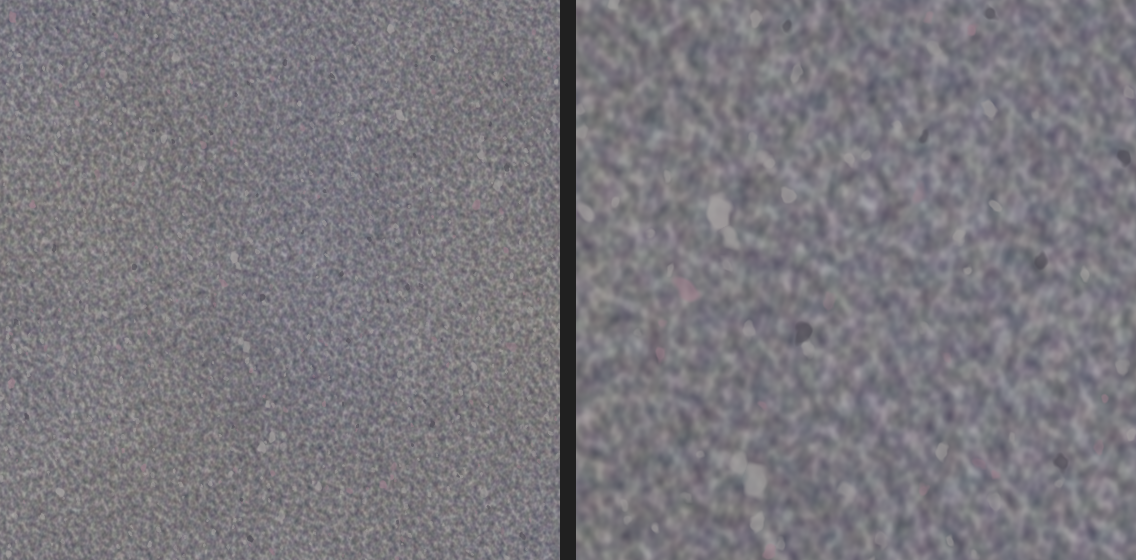
Left: the whole. Right: its middle third, enlarged.
Write a three.js fragment shader that draws this texture.

```glsl
// Worn asphalt: fine, slightly leaning grit in violet grey, from layers of
// gradient noise, with broad stains and faint colour drift, then scattered
// pale and pink stone chips and a few dark pits placed by a jittered grid.

varying vec2 vUv;

const vec3 SHADOW_GREY = vec3(0.385, 0.378, 0.412);
const vec3 MIDDLE_GREY = vec3(0.478, 0.468, 0.488);
const vec3 LIGHT_GREY  = vec3(0.592, 0.582, 0.588);
const vec3 PALE_STONE  = vec3(0.66, 0.645, 0.64);
const vec3 PINK_STONE  = vec3(0.63, 0.51, 0.56);
const vec3 PIT_COLOUR  = vec3(0.29, 0.28, 0.32);

const float TAU = 6.28319;

float hash(vec2 p) {
  vec3 q = fract(p.xyx * vec3(0.1031, 0.1030, 0.0973));
  q += dot(q, q.yzx + 33.33);
  return fract((q.x + q.y) * q.z);
}

vec2 hash2(vec2 p) {
  return vec2(hash(p + 17.3), hash(p + 71.9));
}

// Dot product of a lattice point's random unit gradient and an offset.
float gradientDot(vec2 lattice, vec2 offset) {
  float angle = TAU * hash(lattice);
  return dot(vec2(cos(angle), sin(angle)), offset);
}

// Gradient noise, roughly -0.7 to 0.7.
float gradientNoise(vec2 p) {
  vec2 i = floor(p);
  vec2 f = p - i;
  vec2 u = f * f * f * (f * (f * 6.0 - 15.0) + 10.0);
  vec2 e = vec2(1.0, 0.0);
  float low  = mix(gradientDot(i, f), gradientDot(i + e, f - e), u.x);
  float high = mix(gradientDot(i + e.yx, f - e.yx),
                   gradientDot(i + e.xx, f - e.xx), u.x);
  return mix(low, high, u.y);
}

vec2 rotate(vec2 p, float angle) {
  float c = cos(angle);
  float s = sin(angle);
  return vec2(c * p.x - s * p.y, s * p.x + c * p.y);
}

// Grit stretched along an axis tilted from the vertical.
float grit(vec2 p, float tilt, vec2 frequency, float seed) {
  return gradientNoise(rotate(p, tilt) * frequency + seed);
}

// Brightness of the ground around zero.
float groundHeight(vec2 p) {
  float coarse = grit(p, -0.35, vec2(88.0, 66.0), 211.0);
  float medium = grit(p, -0.55, vec2(136.0, 98.0), 437.0);
  float fine   = grit(p, 0.30, vec2(205.0, 165.0), 683.0);
  float patchy = gradientNoise(p * 17.0 + 91.0);
  float stain  = gradientNoise(p * 3.2 + 53.0);
  return 0.095 * coarse + 0.135 * medium + 0.075 * fine
       + 0.025 * patchy + 0.035 * stain;
}

// Grey ramp from crevice to lit grain.
vec3 greyRamp(float height) {
  vec3 slope = height < 0.0 ? MIDDLE_GREY - SHADOW_GREY
                            : LIGHT_GREY - MIDDLE_GREY;
  return MIDDLE_GREY + slope * height / 0.1;
}

// Pink to green and warm to blue drift, in grains and in broad areas.
vec3 colourDrift(vec2 p) {
  float pink = gradientNoise(p * 75.0 + 307.0);
  float warm = gradientNoise(p * 62.0 + 509.0);
  float broad = gradientNoise(p * 2.6 + 127.0);
  return pink * vec3(0.022, -0.022, 0.008)
       + (warm * 0.03 + broad * 0.025) * vec3(0.6, 0.4, -0.8);
}

// Scattered chips: x is coverage, y a random value of the covering chip.
vec2 chips(vec2 p, float cells, float share, float seed) {
  vec2 q = p * cells;
  vec2 home = floor(q);
  float rough = 0.16 * gradientNoise(q * 3.5 + seed);
  vec2 result = vec2(0.0);
  for (int y = -1; y <= 1; y++) {
    for (int x = -1; x <= 1; x++) {
      vec2 cell = home + vec2(float(x), float(y));
      vec2 key = cell + seed;
      vec2 shape = hash2(key + 29.0);
      vec2 away = rotate(q - cell - hash2(key), 1.2 * (shape.x - 0.7));
      float radius = mix(0.15, 0.31, shape.y * shape.y);
      float dist = length(away * vec2(1.25, 0.85)) - radius + rough;
      float cover = step(hash(key), share) * smoothstep(0.08, -0.08, dist);
      if (cover > result.x) result = vec2(cover, hash(key + 43.0));
    }
  }
  return result;
}

vec3 addChips(vec3 base, vec2 chip, float pinkShare, float opacity) {
  vec3 stone = mix(PALE_STONE, PINK_STONE, step(chip.y, pinkShare));
  float strength = opacity * mix(0.55, 1.0, fract(chip.y * 7.0));
  return mix(base, stone, chip.x * strength);
}

void main() {
  vec3 colour = greyRamp(groundHeight(vUv)) + colourDrift(vUv);
  colour = addChips(colour, chips(vUv, 64.0, 0.13, 150.0), 0.2, 0.6);
  colour = addChips(colour, chips(vUv, 34.0, 0.07, 350.0), 0.4, 0.75);
  float pit = chips(vUv, 52.0, 0.02, 550.0).x;
  colour = mix(colour, PIT_COLOUR, 0.6 * pit);
  gl_FragColor = vec4(colour, 1.0);
}
```
